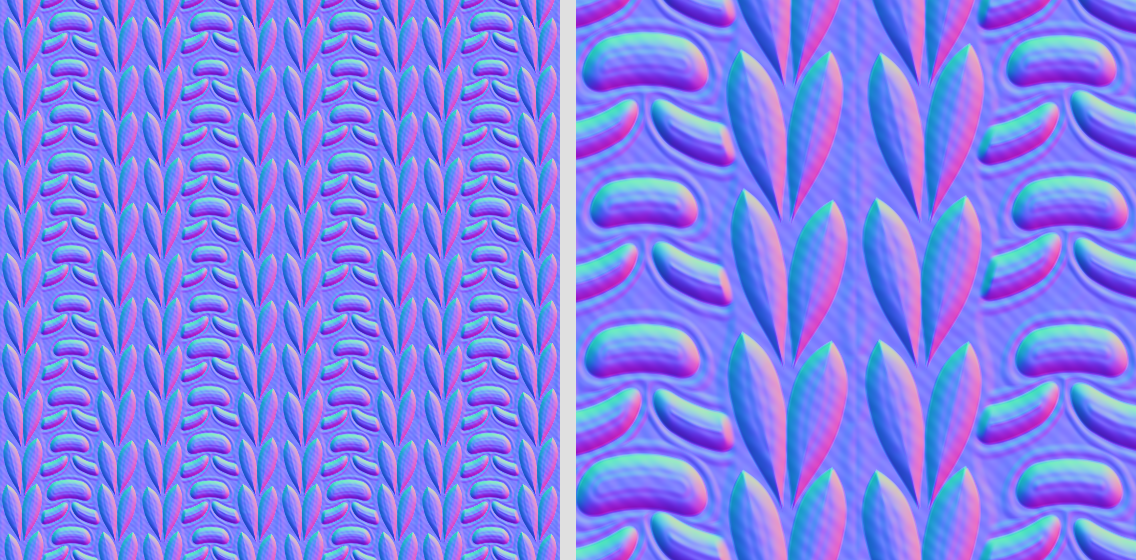
Left: the whole. Right: its middle third, enlarged.
Reproduce this texture map procedurally as a three.js fragment shader.

```glsl
// Tangent-space normal map of a rib knit: paired columns of V stitches between columns of purl bumps.
varying vec2 vUv;

const float RIBS = 4.0;          // ribs across
const float ROWS = 12.0;         // stitch rows up; one row is one unit
const float RIB_WIDTH = 3.0;     // in row units
const float KNIT_OFFSET = 0.485; // V centre from the middle of its pair
const float LEAF_WIDTH = 0.18;   // half width of one V arm
const float LEAF_TOP = 0.61;
const float LEAF_ROOT = -0.64;
const float PURL_HALF = 0.57;    // half width of the visible purl channel
const float RIM = 0.11;          // width of the rounded edges
const float YARN_HEIGHT = 0.105;
const float CORE_HEIGHT = 0.016; // raised inner contour of the yarn
const float JITTER = 0.09;
const float STEP = 0.014;        // sampling distance for slopes

float hash(vec2 p) {
  vec3 q = fract(vec3(p.xyx) * 0.1031);
  q += dot(q, q.yzx + 33.33);
  return fract((q.x + q.y) * q.z);
}

float noise(vec2 p) {
  vec2 i = floor(p), f = fract(p);
  f = f * f * (3.0 - 2.0 * f);
  return mix(mix(hash(i), hash(i + vec2(1, 0)), f.x),
             mix(hash(i + vec2(0, 1)), hash(i + vec2(1, 1)), f.x), f.y);
}

// Signed variation per stitch, wrapping over two ribs and all rows.
float vary(float rib, float row, float kind) {
  return hash(vec2(mod(rib, 2.0) * 7.0 + kind * 19.0, mod(row, ROWS) + 3.0)) - 0.5;
}

// Pointed arm, widest above its middle.
float leafDistance(vec2 p, vec2 root, vec2 tip, float width) {
  vec2 axis = tip - root;
  float len = length(axis);
  axis /= len;
  vec2 q = p - root;
  float along = dot(q, axis) / len;
  float across = q.x * axis.y - q.y * axis.x;
  float taper = abs(2.0 * pow(max(along, 0.0), 1.5) - 1.0);
  return max(0.92 * (abs(across) - width * (1.0 - pow(taper, 2.5))), -along * len);
}

// Capsule bent into an arc.
float beanDistance(vec2 p, float halfLength, float radius, float bend) {
  p.y += bend * p.x * p.x;
  p.x -= clamp(p.x, -halfLength, halfLength);
  return length(p) - radius;
}

// Rounded rim around a slightly raised core.
float yarnProfile(float d) {
  float rim = 1.0 - clamp(-d / RIM, 0.0, 1.0);
  return YARN_HEIGHT * (1.0 - rim * rim) + CORE_HEIGHT * (1.0 - smoothstep(-0.155, -0.1, d));
}

float knitDistance(vec2 u) {
  float rib = floor(u.x / RIB_WIDTH + 0.5);
  float x = u.x - rib * RIB_WIDTH;
  float column = x < 0.0 ? 0.0 : 1.0;
  x -= KNIT_OFFSET * (2.0 * column - 1.0);
  float side = x < 0.0 ? 0.0 : 1.0;
  float d = 1.0;
  for (int i = -1; i <= 1; i++) {
    float row = floor(u.y) + float(i);
    vec2 p = vec2(x, u.y - row - JITTER * vary(0.0, row, 1.0));
    float lean = JITTER * vary(rib, row, 2.0 + column);
    for (int k = 0; k < 2; k++) {
      float arm = float(k), s = 2.0 * arm - 1.0;
      float kind = 4.0 + column * 2.0 + arm;
      vec2 root = vec2(s * 0.03 + lean * 0.4, LEAF_ROOT);
      vec2 tip = vec2(s * 0.32 + lean * 0.5, LEAF_TOP + JITTER * vary(rib, row, kind));
      d = min(d, leafDistance(p, root, tip, LEAF_WIDTH + 0.04 * vary(rib, row, kind + 5.0)));
    }
  }
  return d;
}

float purlDistance(vec2 u) {
  float rib = floor(u.x / RIB_WIDTH);
  float x = u.x - (rib + 0.5) * RIB_WIDTH;
  float d = 1.0;
  for (int i = -1; i <= 1; i++) {
    float row = floor(u.y) + float(i);
    vec2 p = vec2(x, u.y - row - JITTER * vary(0.0, row, 15.0));
    float size = 1.0 + 0.25 * vary(rib, row, 16.0);
    vec2 q = p - vec2(JITTER * vary(rib, row, 17.0), 0.547);
    d = min(d, beanDistance(q, 0.25 * size, 0.175 * size, 0.55));
    for (int k = 0; k < 2; k++) {
      float s = 2.0 * float(k) - 1.0;
      q = vec2(s * p.x - 0.36, p.y - 0.01 - JITTER * vary(rib, row, 18.0 + s));
      q.y += 0.4 * q.x;
      d = min(d, beanDistance(q, 0.17, 0.14 + 0.03 * vary(rib, row, 21.0 + s), -0.7));
    }
  }
  return d;
}

float surfaceHeight(vec2 u) {
  float purlX = abs(mod(u.x, RIB_WIDTH) - 0.5 * RIB_WIDTH);
  float wave = 0.05 * sin(6.2832 * u.y) + 0.05 * (noise(u * 2.5) - 0.5);
  float channel = 1.0 - smoothstep(PURL_HALF - 0.04, PURL_HALF + 0.04, purlX + wave);
  float purl = purlDistance(u), knit = knitDistance(u);
  // Ground: shallow channel, halo around bumps, seam between V columns and soft creases.
  float ground = 0.018 * (1.0 - channel);
  ground += channel * 0.012 * smoothstep(0.02, 0.06, purl) * (1.0 - smoothstep(0.07, 0.12, purl));
  ground += 0.012 * exp(-pow((purlX - 1.5 + abs(wave)) * 18.0, 2.0));
  ground += 0.011 * noise(u * vec2(7.0, 4.0)) + 0.003 * noise(u * 17.0);
  float strands = 0.0011 * sin(dot(u, vec2(48.0, 52.0)) + 2.0 * noise(u * 4.0));
  return ground + strands + max(channel * yarnProfile(purl), yarnProfile(knit));
}

void main() {
  vec2 u = vUv * vec2(RIBS * RIB_WIDTH, ROWS);
  vec2 e = vec2(STEP, 0.0);
  vec2 slope = vec2(surfaceHeight(u + e) - surfaceHeight(u - e),
                    surfaceHeight(u + e.yx) - surfaceHeight(u - e.yx)) / (2.0 * STEP);
  gl_FragColor = vec4(normalize(vec3(-slope, 1.0)) * 0.5 + 0.5, 1.0);
}
```
